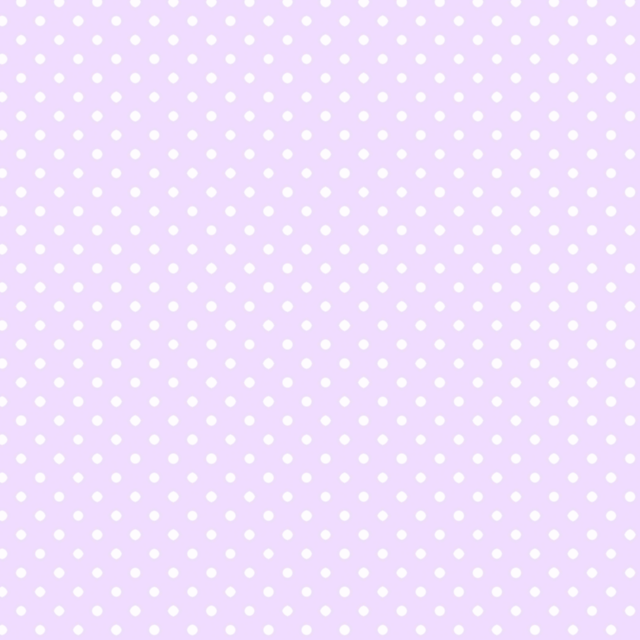
Reproduce this pattern procedurally as a three.js fragment shader.

```glsl
varying vec2 vUv;

const vec3 LILAC = vec3(0.94, 0.862, 1.0);
const vec3 HALO_GREY = vec3(0.925, 0.872, 0.975);
const vec3 FLECK_PINK = vec3(0.955, 0.865, 0.965);
const vec3 DOT_WHITE = vec3(0.995, 0.988, 0.995);

const float PERIOD = 0.05947;
const vec2 FIRST_DOT = vec2(0.033, 0.997);
const float DOT_RADIUS = 0.0078;
const float EDGE = 0.0017;

vec2 hash2(vec2 p) {
  vec2 q = vec2(dot(p, vec2(127.1, 311.7)), dot(p, vec2(269.5, 183.3)));
  return fract(sin(q) * 43758.55);
}

// Distance to the nearest scattered feature point, in cells
float cellular(vec2 p) {
  vec2 cell = floor(p);
  float nearest = 1.5;
  for (int y = -1; y <= 1; y++) {
    for (int x = -1; x <= 1; x++) {
      vec2 neighbour = cell + vec2(float(x), float(y));
      nearest = min(nearest, length(neighbour + hash2(neighbour) - p));
    }
  }
  return nearest;
}

// Distance to the nearest dot of one square lattice; each dot varies slightly
float dotDistance(vec2 uv, vec2 origin, float period, float radius) {
  vec2 p = (uv - origin) / period;
  vec2 id = floor(p + 0.5);
  vec2 offset = (p - id) * period;
  vec2 vary = hash2(id + origin * 100.0);
  float diamond = (abs(offset.x) + abs(offset.y)) * 0.8;
  float shape = mix(length(offset), diamond, 0.4 * vary.x);
  return shape - radius * (0.96 + 0.08 * vary.y);
}

void main() {
  // Two interleaved lattices form the staggered rows
  float d = min(
    dotDistance(vUv, FIRST_DOT, PERIOD, DOT_RADIUS),
    dotDistance(vUv, FIRST_DOT + 0.5 * PERIOD, PERIOD, DOT_RADIUS));

  // Faint mottling, strongest in a halo around each dot
  float grain = 1.0 - smoothstep(0.15, 0.7, cellular(vUv * 150.0));
  float flecks = 1.0 - smoothstep(0.1, 0.4, cellular(vUv * 95.0 + 17.0));
  float halo = 1.0 - smoothstep(0.002, 0.0065, d);

  vec3 color = mix(LILAC, HALO_GREY, halo * (0.45 + 0.55 * grain));
  color = mix(color, FLECK_PINK, flecks * (0.15 + 0.35 * halo));

  // Soft white dots
  color = mix(color, DOT_WHITE, 1.0 - smoothstep(-EDGE, EDGE, d));
  gl_FragColor = vec4(color, 1.0);
}
```
